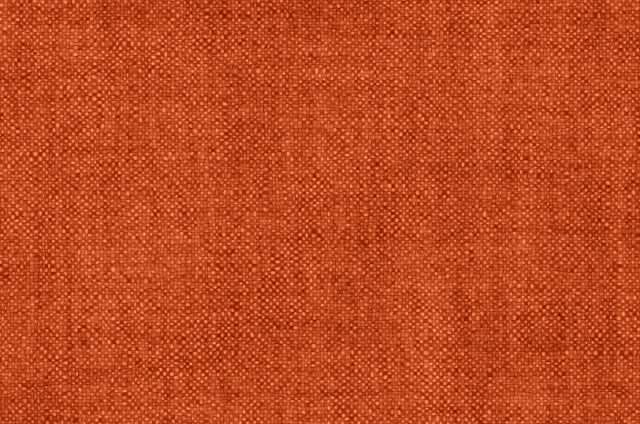
Give the GLSL for this texture, as a Shadertoy shader.

```glsl
// Coarse orange plain-weave cloth: bright upright warp beads staggered with
// darker weft floats and deep pits, with uneven threads, fibre grain and slubs.
// Each pixel averages a small grid of samples to keep the weave smooth.

#define THREADS vec2(114.0, 122.0)     // threads per canvas height
#define WOBBLE 0.95                    // wander of the threads, in threads
#define CHECKER 0.135                  // contrast of warp beads and weft floats
#define RELIEF 0.26                    // shading of the rounded floats
#define GRAIN_VARIATION 0.125          // brightness spread between floats
#define STREAKS 0.055                  // brightness spread between threads
#define PATCHES 0.042                  // broad light and dark areas
#define FIBRES 0.17                    // fine grain along the threads
#define DARK vec3(0.60, 0.16, 0.03)
#define MID vec3(0.735, 0.284, 0.123)
#define LIGHT vec3(0.91, 0.45, 0.27)
#define SAMPLES 3                      // samples per pixel side

const float PI = 3.14159;

float hash(vec2 p) {
    return fract(sin(dot(p, vec2(127.1, 311.7))) * 43758.5453);
}

float noise(vec2 p) {
    vec2 cell = floor(p);
    vec2 f = fract(p);
    f = f * f * (3.0 - 2.0 * f);
    float low = mix(hash(cell), hash(cell + vec2(1.0, 0.0)), f.x);
    float high = mix(hash(cell + vec2(0.0, 1.0)), hash(cell + 1.0), f.x);
    return mix(low, high, f.y);
}

// Noise centred on zero
float signedNoise(vec2 p) {
    return noise(p) - 0.5;
}

// Bend the even grid so that threads wander and vary in width
vec2 threadSpace(vec2 p) {
    vec2 q = p * THREADS;
    vec2 wander = vec2(signedNoise(q * vec2(0.37, 0.11)),
                       signedNoise(q * vec2(0.13, 0.37) + 40.0));
    vec2 jitter = vec2(signedNoise(q * 0.8 + 17.0), signedNoise(q * 0.8 + 83.0));
    return q + WOBBLE * wander + 0.28 * jitter;
}

// Brightness offset of the cloth, zero at the middle colour
float clothTone(vec2 p) {
    vec2 q = threadSpace(p);
    vec2 cell = floor(q);
    vec2 f = 2.0 * fract(q) - 1.0;
    bool warpOnTop = mod(cell.x + cell.y, 2.0) < 0.5;

    // Smooth alternation of raised warp and sunken weft
    float alternation = sin(PI * q.x) * sin(PI * q.y);
    float strength = mix(0.65, 1.35, noise(q * 0.12 + 3.0));
    float tone = CHECKER * strength * alternation;

    // Rounded float: steep across the thread, gentle along it
    float across = warpOnTop ? f.x : f.y;
    float along = warpOnTop ? f.y : f.x;
    across += 0.3 * along * (hash(cell + 9.0) - 0.3);
    float height = (1.0 - 0.75 * across * across) * (1.0 - 0.25 * along * along);
    tone += RELIEF * (height - 0.67);

    // Uneven floats, fading towards their ends, and fibres
    float body = (1.0 - 0.6 * f.x * f.x) * (1.0 - 0.6 * f.y * f.y);
    tone += GRAIN_VARIATION * 1.3 * body * (hash(cell + 57.0) - 0.5);
    vec2 fibreScale = warpOnTop ? vec2(2.2, 0.9) : vec2(1.1, 2.2);
    tone += FIBRES * signedNoise(q * fibreScale + 71.0);

    // Long slubs along both thread directions
    tone += STREAKS * signedNoise(vec2(q.x * 0.7, q.y * 0.035));
    tone += STREAKS * signedNoise(vec2(q.x * 0.035, q.y * 0.7) + 13.0);

    // Broad bands and patches
    tone += PATCHES * 0.7 * signedNoise(p * vec2(13.0, 1.0) + 5.0);
    tone += PATCHES * signedNoise(p * vec2(5.0, 6.0) + 31.0);
    return tone;
}

// Ramp from shadow through the middle orange to the highlights
vec3 clothColour(float tone) {
    vec3 shade = (MID - DARK) * min(tone / 0.13, 0.0);
    vec3 shine = (LIGHT - MID) * max(tone / 0.18, 0.0);
    return MID + shade + shine;
}

void mainImage(out vec4 fragColor, in vec2 fragCoord) {
    vec3 sum = vec3(0.0);
    for (int y = 0; y < SAMPLES; y++) {
        for (int x = 0; x < SAMPLES; x++) {
            vec2 offset = (vec2(x, y) + 0.5) / float(SAMPLES) - 0.5;
            vec2 p = (fragCoord + offset) / iResolution.y;
            sum += clothColour(clothTone(p));
        }
    }
    vec3 colour = sum / float(SAMPLES * SAMPLES);
    fragColor = vec4(clamp(colour, 0.0, 1.0), 1.0);
}
```
